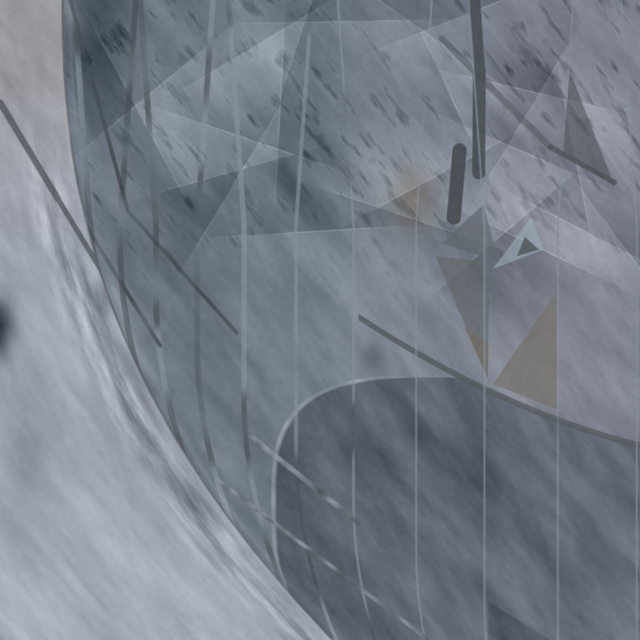
A Shadertoy shader for this texture:

```glsl
// Curved, fractured glazing beside a pale streaked surface. A power curve bounds
// the glass; bent seams, random cuts and a rounded dark pane divide it, while
// stretched value noise supplies the smeared reflections.

float hash(vec2 p) {
    vec3 q = fract(p.xyx * .1031);
    q += dot(q, q.yzx + 33.33);
    return fract((q.x + q.y) * q.z);
}

float noise(vec2 p) {
    vec2 i = floor(p), f = fract(p);
    f *= f * (3. - 2. * f);
    return mix(mix(hash(i), hash(i + vec2(1, 0)), f.x),
               mix(hash(i + vec2(0, 1)), hash(i + 1.), f.x), f.y);
}

// Fractal noise centred on zero
float fbm(vec2 p) {
    float sum = -.5, amp = .53;
    for (int i = 0; i < 4; i++) {
        sum += amp * noise(p);
        p = p * 2.03 + 17.3;
        amp *= .5;
    }
    return sum;
}

float fill(float d) {
    float aa = 1. / iResolution.y;
    return smoothstep(-aa, aa, d);
}

float stroke(vec2 p, vec2 a, vec2 b, float halfWidth) {
    vec2 v = b - a, q = p - a;
    return fill(halfWidth - length(q - v * clamp(dot(q, v) / dot(v, v), 0., 1.)));
}

float side(vec2 p, vec2 a, vec2 b) {
    vec2 v = normalize(b - a);
    return v.x * (p.y - a.y) - v.y * (p.x - a.x);
}

float shard(vec2 p, vec2 a, vec2 b, vec2 c) {
    vec3 d = vec3(side(p, a, b), side(p, b, c), side(p, c, a)) * sign(side(c, a, b));
    return fill(min(d.x, min(d.y, d.z)));
}

float blob(vec2 p, float x, float y, float rx, float ry) {
    vec2 q = (p - vec2(x, y)) / vec2(rx, ry);
    return exp(-dot(q, q));
}

void mainImage(out vec4 fragColor, in vec2 fragCoord) {
    vec2 p = fragCoord / iResolution.xy;
    float t = 1. - p.y;
    float edge = p.x - .098 - .422 * pow(max(t, 0.), 2.3);
    vec2 grain = vec2(dot(p, vec2(4.2, -5.6)), dot(p, vec2(21, 16)));
    float fine = fbm(grain * 3.1);
    float smear = fbm(grain) + .4 * fine;
    vec3 steel = vec3(.28, .30, .32);

    // Reflections across the upper glass
    vec3 col = mix(vec3(.43, .47, .51), vec3(.48, .49, .54), smoothstep(.45, 1., p.x));
    col += .07 * blob(p, .6, .59, .11, .17) + .05 * blob(p, .33, .94, .12, .1);
    col -= .15 * blob(p, .15, .95, .055, .11) + .06 * blob(p, .42, .72, .1, .12);
    col -= vec3(.02, .06, .11) * blob(p, .645, .69, .035, .05);
    col += smear * .17 - .1 * blob(p, .585, .445, .018, .025);
    col -= .7 * max(fine - .12, 0.) * smoothstep(.4, .8, p.y);

    // Random straight cuts shift tone and leave pale creases
    for (float k = 0.; k < 24.; k++) {
        vec2 mid = vec2(.2, .58) + vec2(.8, .42) * vec2(hash(vec2(k, 3)), hash(vec2(k, 8)));
        float angle = 6.283 * hash(vec2(k, 14));
        float d = dot(p - mid, vec2(cos(angle), sin(angle)));
        float reach = smoothstep(.22, .03, length(p - mid));
        col += reach * (.08 * fill(d) - .04 + .12 * fill(.001 - abs(d)) * noise(p * 30. + k));
    }

    // Shards and broken ribs
    vec2 tip = vec2(.762, .41);
    col = mix(col, vec3(.37, .39, .40), .7 * shard(p, vec2(.68, .6), vec2(.765, .59), tip));
    col = mix(col, vec3(.43, .40, .35), .65 * shard(p, vec2(.725, .49), vec2(.763, .46), tip));
    col = mix(col, vec3(.43, .42, .40), .75 * shard(p, vec2(.77, .4), vec2(.87, .545), vec2(.87, .36)));
    col = mix(col, vec3(.36, .38, .41), .7 * shard(p, vec2(.69, .62), vec2(.755, .68), vec2(.78, .59)));
    col = mix(col, vec3(.58, .65, .69), .6 * shard(p, vec2(.77, .58), vec2(.83, .66), vec2(.85, .61)));
    col = mix(col, steel, .8 * shard(p, vec2(.808, .6), vec2(.82, .63), vec2(.842, .61)));
    col = mix(col, steel, .6 * shard(p, vec2(.89, .89), vec2(.88, .76), vec2(.96, .71)));
    col = mix(col, steel, .5 * stroke(p, vec2(.69, .94), vec2(.86, .77), .005));
    col = mix(col, steel, .8 * stroke(p, vec2(.86, .77), vec2(.96, .715), .004));
    float rib = max(stroke(p, vec2(.74, 1.02), vec2(.749, .89), .009), stroke(p, vec2(.749, .89), vec2(.748, .73), .01));
    rib = max(rib, stroke(p, vec2(.718, .765), vec2(.709, .66), .011));
    col = mix(col, steel - .02, .9 * rib);

    // Rounded dark pane under the sweeping beam
    float s = p.x - .56;
    float beam = .505 - .66 * s + .46 * s * s - p.y;
    vec2 q = abs(vec2(min(p.x - .68, 0.) / .25, (p.y - .22) / (p.y > .22 ? .19 : .243)));
    float arch = (1. - dot(q * q, q)) * .08;
    vec3 dark = mix(vec3(.335, .36, .40), vec3(.39, .41, .46), smoothstep(.55, 1., p.x));
    dark += smear * .2 - .07 * blob(p, .75, .28, .06, .09);
    dark -= .06 * shard(p, vec2(.763, .06), vec2(.763, 0), vec2(.86, 0));
    col = mix(col, dark, fill(min(arch, beam)));
    col += fill(.004 - abs(arch + .002)) * smoothstep(.66, .5, p.x) * .16 * noise(p * 45.);
    col = mix(col, steel + .03, .8 * fill(.005 - abs(beam)) * fill(s));

    // Bent seams widen in spacing toward the right
    for (float k = 0.; k < 11.; k++) {
        float bend = max(t - .3 - .08 * k, 0.);
        float lean = (mod(k, 2.) - .5) * .14 * max(.35 - t, 0.);
        float x = .14 + .0435 * k + .0042 * k * k + .7 * bend * bend + lean;
        float wear = noise(vec2(k * 7., t * 9.));
        float line = fill(mix(.0045, .0016, smoothstep(3., 7., k)) - abs(p.x - x));
        vec3 seam = mix(steel, vec3(.52, .56, .61), smoothstep(.3, .6, wear + .1 * (k - 4.)));
        col = mix(col, seam, .65 * line * smoothstep(.15, .5, wear + .3 * t));
        col += .025 * (hash(vec2(k, 41)) - .5) * fill(p.x - x);
    }

    // Diagonal cables, chipped along their length
    float cable = stroke(p, vec2(.2, .67), vec2(.37, .48), .003);
    cable = max(cable, stroke(p, vec2(.12, .67), vec2(.25, .46), .003));
    cable = max(cable, stroke(p, vec2(.11, 1), vec2(.2, .67), .003));
    col = mix(col, steel - .03, cable * (.3 + .6 * noise(p * 28.)));
    float pale = max(stroke(p, vec2(.39, .32), vec2(.56, .183), .004), stroke(p, vec2(.34, .25), vec2(.67, 0), .003));
    col = mix(col, mix(steel, vec3(.6, .63, .67), noise(p * 60.)), .8 * pale);
    col += .07 * exp(-abs(edge - .012) * 100.) * (.3 + noise(vec2(edge * 180., t * 13.)));

    // Pale exterior with rim streaks and dark smudges
    vec3 outer = mix(vec3(.59, .6, .62), vec3(.64, .66, .71), smoothstep(.1, .4, t));
    float rim = blob(p, p.x - edge - .045, p.y, .032, 1.) * smoothstep(.15, .4, t);
    outer += smear * .15 + fbm(vec2(edge * 75., t * 14.)) * (.06 + .5 * rim) - .05 * rim;
    outer -= .48 * blob(p, -.005, .49, .025, .045) + .2 * blob(p, .17, .545, .025, .03);
    outer -= .2 * blob(p, .045, .32, .035, .11) * (.6 + 2. * smear);
    float crack = max(stroke(p, vec2(0, .84), vec2(.09, .69), .005), stroke(p, vec2(.09, .69), vec2(.175, .55), .004));
    outer = mix(outer, steel, .7 * crack);
    col = mix(outer, col, fill(edge));
    col = mix(col, steel + .07, fill(.002 - abs(edge)) * (.3 + .5 * noise(vec2(t * 35., 2))));
    fragColor = vec4(clamp(col + fbm(p * 150.) * .03, 0., 1.), 1);
}
```
